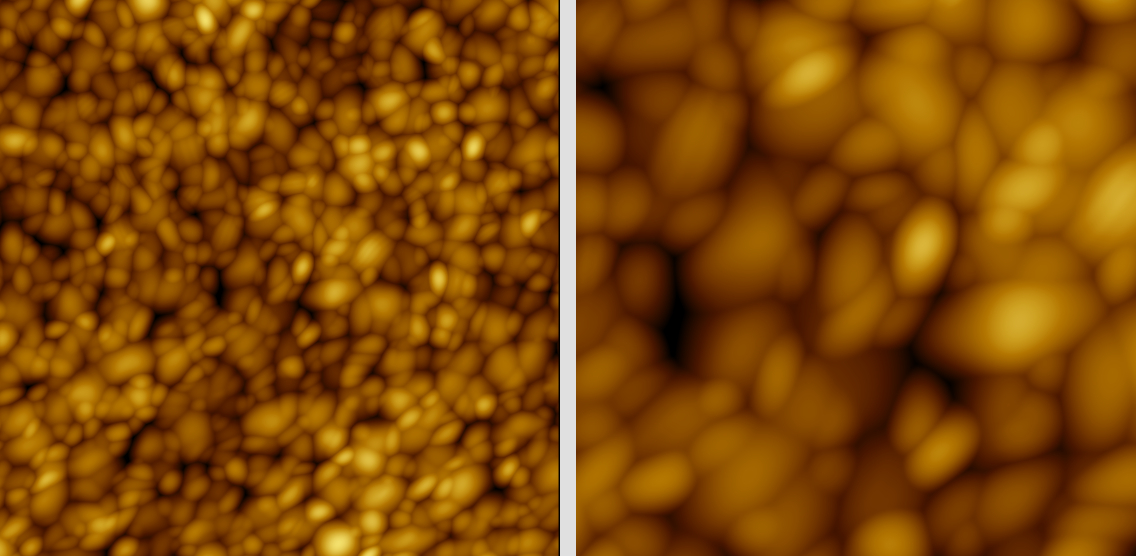
Left: the whole. Right: its middle third, enlarged.
This texture is drawn by a Shadertoy shader. Its source:

```glsl
// Height map of a granular metal film: packed amber domes, softer and slanted toward the bottom.

const float COARSE_CELLS = 18.0;    // large grains per canvas height
const float FINE_CELLS = 25.0;      // small grains per canvas height
const float COARSE_SLOPE = 0.52;    // dome curvature in cell units
const float FINE_SLOPE = 0.58;
const float GRAIN_RELIEF = 0.28;    // spread of the summit heights
const float BRIGHT_SHARE = 0.04;    // share of raised grains
const float BRIGHT_LIFT = 0.08;
const float STREAK_HEIGHT = 0.004;  // striations on a few grains
const float STREAK_SHARE = 0.12;
const float FACET_HEIGHT = 0.055;   // small bumps on the grain faces
const float SHARP_BLEND = 0.006;    // seam softness at the top
const float SOFT_BLEND = 0.014;     // seam softness at the bottom
const float WARP = 0.010;
const float MEAN_HEIGHT = 0.097;
const float MEAN_LEVEL = 0.515;
const float CONTRAST = 1.62;
const float MARGIN = 0.0025;        // dark strip on the right

// Colour stops; the red channel doubles as the stop position.
const vec3 RAMP[8] = vec3[8](
    vec3(0.00, 0.00, 0.00), vec3(0.29, 0.09, 0.00),
    vec3(0.41, 0.18, 0.00), vec3(0.51, 0.27, 0.00),
    vec3(0.60, 0.36, 0.00), vec3(0.70, 0.46, 0.00),
    vec3(0.80, 0.62, 0.12), vec3(0.99, 0.94, 0.50));

// Integer hash: four random values per cell and seed.
vec4 hash4(vec2 cell, int seed) {
    uvec4 v = uvec4(ivec4(ivec2(cell), seed, seed * 7 + 3));
    v = v * 1664525u + 1013904223u;
    v += v.yzxy * v.wxyz;
    v ^= v >> 16u;
    v += v.yzxy * v.wxyz;
    return vec4(v >> 8u) / 16777216.0;
}

// Value noise centred on zero.
float noise(vec2 p, int seed) {
    vec2 i = floor(p), f = fract(p);
    f = f * f * (3.0 - 2.0 * f);
    float low = mix(hash4(i, seed).x, hash4(i + vec2(1, 0), seed).x, f.x);
    float high = mix(hash4(i + vec2(0, 1), seed).x, hash4(i + vec2(1, 1), seed).x, f.x);
    return mix(low, high, f.y) - 0.5;
}

// Sum of exponentials over nearby elliptical domes; its log is a smooth maximum.
float domes(vec2 p, float slope, float blend, float slant, int seed) {
    vec2 home = floor(p);
    float total = 0.0;
    for (int y = -2; y <= 2; y++)
    for (int x = -2; x <= 2; x++) {
        vec2 cell = home + vec2(x, y);
        vec4 place = hash4(cell, seed);
        vec4 form = hash4(cell, seed + 1);

        float angle = mix(1.25, 0.65, slant) + (form.x - 0.5) * mix(2.2, 0.9, slant);
        float stretch = 1.0 + form.y * mix(0.3, 0.42, slant);
        vec2 along = vec2(cos(angle), sin(angle));
        vec2 d = p - cell - place.xy;
        vec2 q = vec2(dot(d, along) / stretch, dot(d, vec2(-along.y, along.x)) * stretch);

        float summit = GRAIN_RELIEF * 0.5 * (place.z + place.w);
        summit += BRIGHT_LIFT * step(1.0 - BRIGHT_SHARE, form.w);
        float streak = STREAK_HEIGHT * step(form.w, STREAK_SHARE) * (1.0 - slant) * sin(24.0 * q.y);
        float height = summit + streak - slope * mix(0.7, 1.35, form.z) * dot(q, q);
        total += exp((height - GRAIN_RELIEF * 0.5) / blend);
    }
    return total;
}

vec3 amber(float level) {
    vec3 color = RAMP[0];
    for (int i = 1; i < 8; i++) {
        float start = RAMP[i - 1].r;
        color = mix(color, RAMP[i], clamp((level - start) / (RAMP[i].r - start), 0.0, 1.0));
    }
    return color;
}

void mainImage(out vec4 fragColor, in vec2 fragCoord) {
    vec2 uv = fragCoord / iResolution.y;
    float slant = 1.0 - smoothstep(0.15, 0.75, uv.y);
    float blend = mix(SHARP_BLEND, SOFT_BLEND, slant);

    // Irregular grain outlines
    vec2 p = uv + WARP * vec2(noise(uv * 22.0, 11), noise(uv * 22.0, 12));

    // Two grain sizes merged into one surface
    float total = domes(p * COARSE_CELLS, COARSE_SLOPE, blend, slant, 1)
                + domes(p * FINE_CELLS + 40.0, FINE_SLOPE, blend, slant, 5);
    float height = blend * (log(total) - 0.6) + GRAIN_RELIEF * 0.5;

    // Facets drawn out along the grain direction
    vec2 lean = vec2(dot(p, vec2(0.6, 0.8)) * 26.0, dot(p, vec2(-0.8, 0.6)) * 42.0);
    height += FACET_HEIGHT * noise(lean, 31);

    // Broad hills and hollows
    height += 0.14 * noise(uv * 5.0, 21) + 0.13 * noise(uv * 11.0, 22);

    vec3 color = amber(MEAN_LEVEL + CONTRAST * (height - MEAN_HEIGHT));

    // Dark margin
    float edge = 1.0 - fragCoord.x / iResolution.x;
    float pixel = 1.0 / iResolution.x;
    color *= smoothstep(MARGIN - pixel, MARGIN + pixel, edge);

    fragColor = vec4(color, 1.0);
}
```
